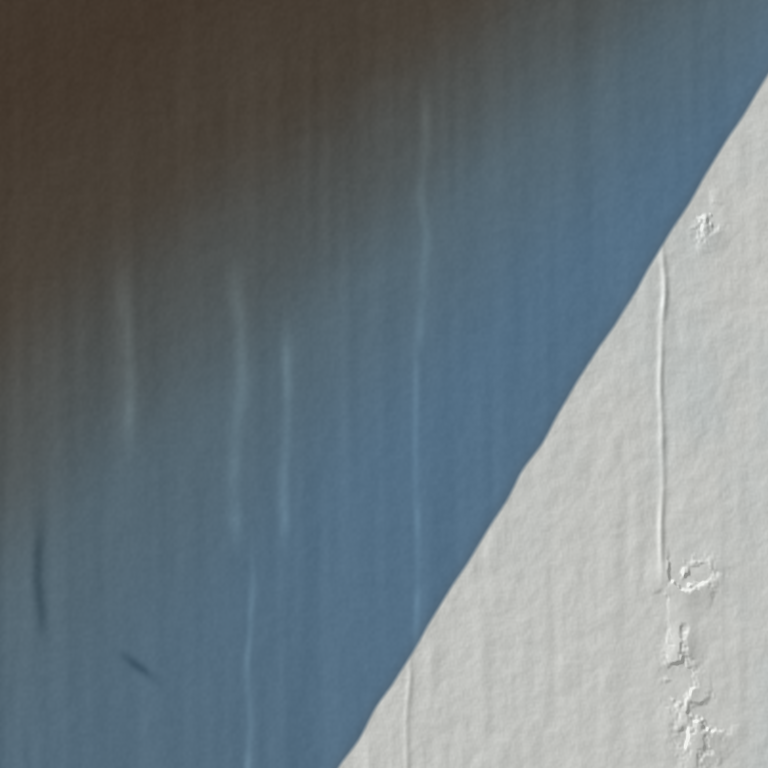
This texture is drawn by a three.js fragment shader. Its source:

```glsl
// A painted plaster wall crossed by a diagonal shadow: sunlit off-white at lower right,
// blue shade fading to warm brown at upper left. Brush streaks, ridges and grain come
// from value noise; the plaster relief is a height field lit along a slanted direction.

varying vec2 vUv;

const vec3 BROWN = vec3(0.265, 0.220, 0.180);
const vec3 UMBER = vec3(0.285, 0.255, 0.220);
const vec3 SLATE = vec3(0.315, 0.335, 0.335);
const vec3 STEEL = vec3(0.335, 0.405, 0.445);
const vec3 BLUE = vec3(0.330, 0.440, 0.530);
const vec3 PLASTER = vec3(0.755, 0.760, 0.745);
const vec3 COOL_PLASTER = vec3(0.690, 0.725, 0.730);
const vec3 PENUMBRA = vec3(0.300, 0.350, 0.390);
const vec2 EDGE_FOOT = vec2(0.443, 0.0);
const vec2 EDGE_TOP = vec2(1.0, 0.902);
const vec2 LIGHT_STEP = vec2(-0.0028, 0.0024);
const float EDGE_SOFTNESS = 0.0035;

float hash(vec2 p) {
  p = fract(p * vec2(0.1031, 0.1137));
  p += dot(p, p.yx + 33.33);
  return fract((p.x + p.y) * p.x * 7.31);
}

float noise(vec2 p) {
  vec2 i = floor(p), f = fract(p);
  f = f * f * (3.0 - 2.0 * f);
  return mix(mix(hash(i), hash(i + vec2(1.0, 0.0)), f.x),
             mix(hash(i + vec2(0.0, 1.0)), hash(i + 1.0), f.x), f.y);
}

float fbm(vec2 p) {
  float sum = 0.0, amp = 0.5;
  for (int i = 0; i < 4; i++) {
    sum += amp * noise(p);
    p = p * 2.03 + 17.3;
    amp *= 0.5;
  }
  return sum;
}

// Soft, slightly wandering vertical mark between two heights.
float streak(vec2 p, float x, float low, float high, float width) {
  float wander = (noise(vec2(x * 90.0, p.y * 16.0)) - 0.5) * 0.012;
  float across = (p.x - x - wander) / width;
  float along = smoothstep(low - 0.03, low + 0.03, p.y)
              * (1.0 - smoothstep(high - 0.05, high + 0.03, p.y));
  return exp(-across * across) * along * (0.45 + 0.8 * noise(vec2(x * 50.0, p.y * 28.0)));
}

float blob(vec2 p, vec2 centre, vec2 size) {
  vec2 q = (p - centre) / size;
  return exp(-dot(q, q));
}

// Plaster height: fine grain, brushed columns, and chipped patches down the right.
float height(vec2 p) {
  float chips = blob(p, vec2(0.895, 0.25), vec2(0.035, 0.028))
              + blob(p, vec2(0.885, 0.14), vec2(0.018, 0.050))
              + blob(p, vec2(0.910, 0.05), vec2(0.030, 0.045))
              + 0.8 * blob(p, vec2(0.918, 0.71), vec2(0.018, 0.030));
  float h = 0.55 * fbm(p * vec2(48.0, 40.0)) + 0.22 * noise(p * vec2(75.0, 7.0));
  h += chips * 1.5 * smoothstep(0.40, 0.60, fbm(p * vec2(34.0, 28.0) + 9.0));
  h += 0.55 * streak(p, 0.862, 0.26, 0.68, 0.004);
  return h + 0.35 * streak(p, 0.530, -0.1, 0.16, 0.004);
}

vec3 shadeColour(vec2 p) {
  float depth = 0.42 + 0.76 * p.x - p.y + 0.07 * (fbm(p * vec2(7.0, 3.0)) - 0.47);
  float t = depth / mix(0.25, 0.16, p.x);
  vec3 c = mix(BROWN, UMBER, smoothstep(-1.9, -0.8, t));
  c = mix(c, SLATE, smoothstep(-0.9, 0.1, t));
  c = mix(c, STEEL, smoothstep(-0.1, 0.9, t));
  c = mix(c, BLUE, smoothstep(0.5, 2.1, t) * mix(0.5, 1.0, smoothstep(0.1, 0.6, p.x)));

  // Vertical brushing and raised paint runs
  float brushed = noise(p * vec2(85.0, 3.5)) + 0.6 * noise(p * vec2(38.0, 2.0)) - 0.8;
  c += 0.022 * brushed * smoothstep(-2.0, 0.0, t);
  float runs = streak(p, 0.165, 0.42, 0.64, 0.010) + streak(p, 0.310, 0.30, 0.66, 0.010)
             + streak(p, 0.372, 0.30, 0.58, 0.007) + streak(p, 0.553, 0.55, 0.88, 0.007)
             + streak(p, 0.540, 0.10, 0.55, 0.005) + streak(p, 0.325, -0.1, 0.28, 0.005);
  c += vec3(0.050, 0.058, 0.058) * runs;

  // Dark dents near the lower left
  vec2 q = p - vec2(0.180, 0.132);
  float dent = blob(vec2(q.x * 0.8 - q.y * 0.6, q.x * 0.6 + q.y * 0.8), vec2(0.0), vec2(0.026, 0.006));
  c -= 0.085 * dent + 0.065 * streak(p, 0.054, 0.18, 0.33, 0.007);
  return c;
}

void main() {
  vec2 p = vUv;
  vec2 along = normalize(EDGE_TOP - EDGE_FOOT);
  vec2 fromFoot = p - EDGE_FOOT;
  float side = fromFoot.x * along.y - fromFoot.y * along.x;
  side += 0.004 * (noise(vec2(dot(fromFoot, along) * 22.0, 3.0)) - 0.5);
  float relief = clamp(height(p) - height(p + LIGHT_STEP), -0.45, 0.45);

  vec3 shade = shadeColour(p) + 0.10 * relief;
  shade = mix(shade, PENUMBRA, 0.35 * exp(-side * side / 0.00008));

  // Sunlit plaster with broad cool stains
  float stain = smoothstep(0.35, 0.75, fbm(p * vec2(9.0, 6.0) + 4.0));
  vec3 lit = mix(PLASTER, COOL_PLASTER, stain * 0.5 * smoothstep(0.5, 1.0, p.x));
  lit += 0.42 * relief + 0.012 * (noise(p * vec2(60.0, 3.0)) - 0.5);

  vec3 colour = mix(shade, lit, smoothstep(-EDGE_SOFTNESS, EDGE_SOFTNESS, side));
  colour += 0.014 * (noise(p * 210.0) - 0.5);
  gl_FragColor = vec4(colour, 1.0);
}
```
